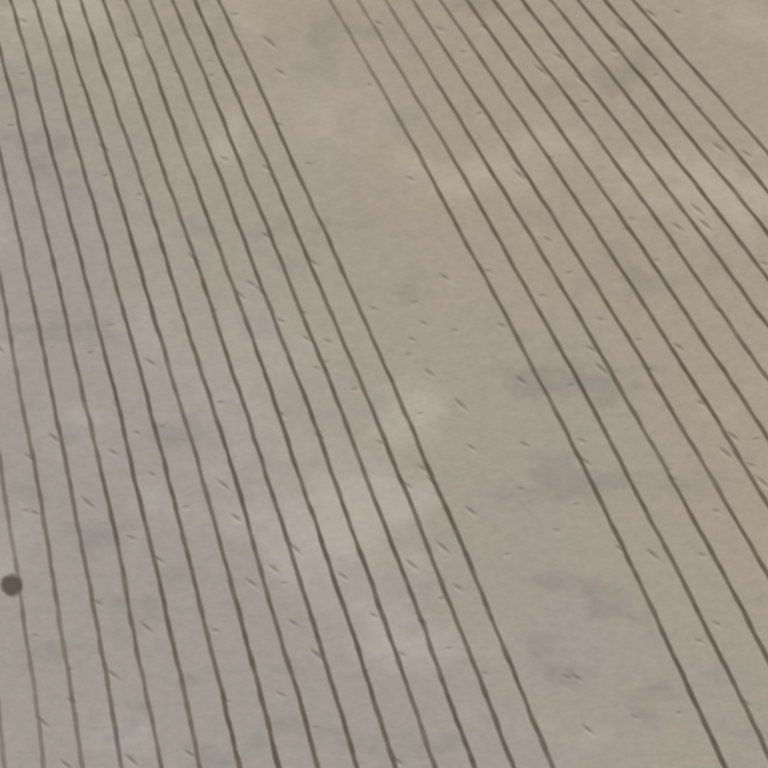
This texture is drawn by a WebGL 2 fragment shader. Its source:

```glsl
#version 300 es
precision highp float;
// Weathered concrete cut by two fans of dark parallel grooves seen in perspective.
// Each fan is a repeat whose edge and pitch are blended from top to bottom;
// gradient noise adds stains, grain and wear, and a jittered grid scatters chips.

uniform vec2 u_resolution;
out vec4 outColor;

const vec3 CONCRETE = vec3(0.642, 0.610, 0.562);
const vec3 PALE_DUST = vec3(0.695, 0.667, 0.625);
const vec3 DAMP_GREY = vec3(0.565, 0.540, 0.505);
const vec3 WARM_TINT = vec3(1.015, 0.995, 0.960);
const vec3 COOL_TINT = vec3(0.985, 0.990, 1.020);
const vec3 GROOVE = vec3(0.365, 0.328, 0.285);
const vec3 SPOT = vec3(0.350, 0.315, 0.285);

vec2 hash2(vec2 p) {
  vec3 q = fract(p.xyx * vec3(0.1031, 0.1030, 0.0973));
  q += dot(q, q.yzx + 33.33);
  return fract((q.xx + q.yz) * q.zy);
}

float corner(vec2 cell, vec2 offset) {
  float angle = 6.2832 * hash2(cell).x;
  return dot(vec2(cos(angle), sin(angle)), offset);
}

// Gradient noise, roughly -0.7 to 0.7.
float noise(vec2 p) {
  vec2 i = floor(p), f = fract(p);
  vec2 w = f * f * f * (f * (f * 6.0 - 15.0) + 10.0);
  vec2 e = vec2(1.0, 0.0);
  float low = mix(corner(i, f), corner(i + e.xy, f - e.xy), w.x);
  float high = mix(corner(i + e.yx, f - e.yx), corner(i + e.xx, f - e.xx), w.x);
  return mix(low, high, w.y);
}

float fbm(vec2 p, int octaves) {
  float sum = 0.0, gain = 1.0;
  for (int k = 0; k < octaves; k++) {
    sum += gain * noise(p);
    p = mat2(1.6, 1.2, -1.2, 1.6) * p + 17.0;
    gain *= 0.55;
  }
  return sum;
}

// Fan of grooves; edge and pitch hold (top, bottom), span the first and last index.
float grooves(vec2 p, vec2 edge, vec2 pitch, float bow, vec2 span, float pixel) {
  float t = 1.0 - p.y;
  float gap = mix(pitch.x, pitch.y, t);
  float u = (p.x - mix(edge.x, edge.y, t) - bow * t * (1.0 - t)) / gap;
  float index = clamp(round(u), span.x, span.y);
  float slope = edge.y - edge.x + index * (pitch.y - pitch.x) + bow * (1.0 - 2.0 * t);
  vec2 along = vec2(index * 7.31 + edge.x * 90.0, t);
  float wobble = 0.0016 * noise(along * vec2(1.0, 36.0)) + 0.0030 * noise(along * vec2(1.0, 7.0));
  float d = abs((u - index) * gap + wobble) / sqrt(1.0 + slope * slope);
  float halfWidth = mix(0.0021, 0.0030, t) * (1.0 + 0.4 * noise(along * vec2(1.0, 55.0)));
  float soft = 0.0017 + 0.5 * pixel;
  float wear = 0.87 + 0.28 * noise(along * vec2(1.0, 9.0)) + 0.20 * noise(along * vec2(1.0, 60.0));
  return clamp(wear, 0.0, 1.0) * (1.0 - smoothstep(halfWidth - soft, halfWidth + soft, d));
}

// Small slanted pits: x is the dark pit, y the pale rim below it.
vec2 chips(vec2 p, float cells, float density, float pixel) {
  vec2 result = vec2(0.0), home = floor(p * cells);
  for (int k = 0; k < 9; k++) {
    vec2 cell = home + vec2(k % 3 - 1, k / 3 - 1);
    vec2 place = hash2(cell + 5.0), kind = hash2(cell + 71.0);
    vec2 q = p - (cell + place) / cells;
    q.y += q.x * (kind.y - 0.2);
    float size = mix(0.0015, 0.0042, kind.y * kind.y);
    float edge = pixel + 0.0016;
    float present = step(kind.x, density);
    float pit = length(q * vec2(0.55, 1.3)) - size;
    float rim = length((q + vec2(-0.001, 0.005)) * vec2(0.5, 1.3)) - size;
    result = max(result, present * (1.0 - smoothstep(vec2(-edge), vec2(edge), vec2(pit, rim))));
  }
  return result;
}

vec3 concrete(vec2 p) {
  float broad = fbm(p * vec2(3.2, 4.6) + 3.0, 4);
  float patchy = fbm(p * vec2(9.0, 15.0) + 40.0, 4);
  float grain = fbm(p * vec2(55.0, 90.0), 3);
  vec3 color = mix(CONCRETE, PALE_DUST, smoothstep(0.05, 0.75, broad + 0.35 * patchy));
  color = mix(color, DAMP_GREY, 0.55 * smoothstep(0.15, 0.85, patchy - 0.5 * broad));
  color *= mix(COOL_TINT, WARM_TINT, smoothstep(-0.5, 0.7, p.x + p.y - 0.9 + 0.3 * broad));
  // Pale scuffs across the middle and upper slab.
  float scuff = exp(-dot((p - vec2(0.31, 0.52)) * vec2(8.0, 10.0), (p - vec2(0.31, 0.52)) * vec2(8.0, 10.0)));
  scuff += exp(-dot((p - vec2(0.43, 0.85)) * vec2(11.0, 20.0), (p - vec2(0.43, 0.85)) * vec2(11.0, 20.0)));
  color += 0.035 * scuff * (0.8 + patchy);
  return color * (1.0 + 0.030 * grain + 0.022 * noise(p * vec2(130.0, 190.0)));
}

void main() {
  vec2 p = gl_FragCoord.xy / u_resolution;
  float pixel = 1.0 / min(u_resolution.x, u_resolution.y);
  vec3 color = concrete(p);

  vec2 chip = chips(p, 24.0, 0.30, pixel);
  color += 0.030 * chip.y;
  color = mix(color, GROOVE, 0.36 * chip.x);

  // The left fan fades at its lower corner, the right one at its upper inner edge.
  float left = grooves(p, vec2(0.284, 0.720), vec2(0.030, 0.051), 0.035, vec2(-18.0, 0.0), pixel);
  float right = grooves(p, vec2(0.430, 0.944), vec2(0.0358, 0.064), 0.070, vec2(0.0, 11.0), pixel);
  left *= mix(0.60, 1.0, smoothstep(0.0, 0.35, p.x + 0.3 * p.y));
  right *= mix(1.0, 0.55, smoothstep(0.65, 1.0, p.y) * (1.0 - smoothstep(0.45, 0.75, p.x)));
  color = mix(color, GROOVE, 0.92 * max(left, right));

  // Round dark spot near the left border.
  float spot = length(p - vec2(0.015, 0.238)) - 0.0135 + 0.002 * noise(p * 90.0);
  color = mix(color, SPOT, 0.9 * (1.0 - smoothstep(-0.003 - pixel, 0.003 + pixel, spot)));

  outColor = vec4(color, 1.0);
}
```
